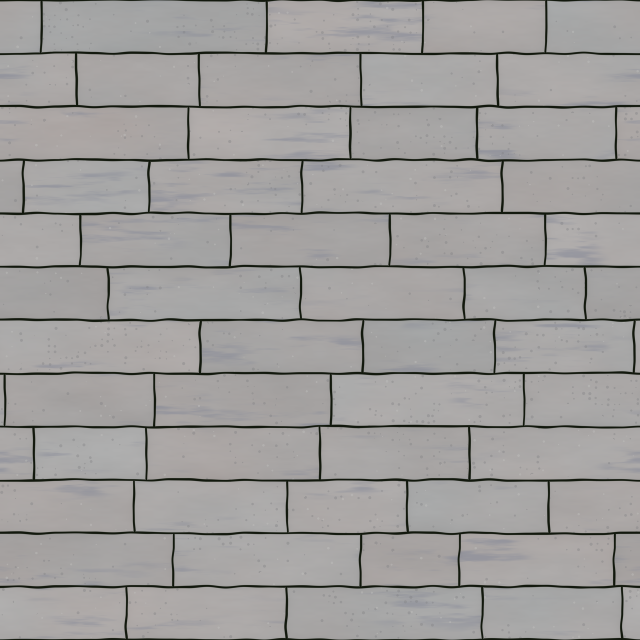
A Shadertoy shader for this texture:

```glsl
const float ROWS = 12.0;
const float BRICKS = 4.0;
const float JOINT_JITTER = 0.23;
const float JOINT_HALF_WIDTH = 0.0016;

const vec3 STONE = vec3(0.662, 0.653, 0.650);
const vec3 WARM_TINT = vec3(0.016, -0.003, -0.009);
const vec3 STREAK = vec3(0.54, 0.55, 0.60);
const vec3 PIT = vec3(0.50, 0.50, 0.51);
const vec3 FLECK = vec3(0.76, 0.76, 0.75);
const vec3 JOINT = vec3(0.07, 0.095, 0.05);

float hash(vec2 p) {
    vec3 q = fract(vec3(p.xyx) * 0.1031);
    q += dot(q, q.yzx + 33.33);
    return fract((q.x + q.y) * q.z);
}

// Value noise on a lattice of whole cells that wraps at the canvas edge
float wrapNoise(vec2 uv, vec2 cells, float seed) {
    vec2 p = uv * cells;
    vec2 i = floor(p);
    vec2 f = fract(p);
    f = f * f * (3.0 - 2.0 * f);
    vec2 a = mod(i, cells) + seed;
    vec2 b = mod(i + 1.0, cells) + seed;
    return mix(mix(hash(a), hash(vec2(b.x, a.y)), f.x),
               mix(hash(vec2(a.x, b.y)), hash(b), f.x), f.y);
}

float wrapFbm(vec2 uv, vec2 cells, float seed) {
    float sum = 0.0;
    float weight = 0.5;
    for (int k = 0; k < 4; k++) {
        sum += weight * wrapNoise(uv, cells, seed + float(k) * 17.0);
        cells *= 2.0;
        weight *= 0.5;
    }
    return sum / 0.9375;
}

// Small round spots, one candidate in each cell of a wrapping grid
float spots(vec2 uv, float cells, float density, float seed, float pixel) {
    vec2 p = uv * cells;
    vec2 id = mod(floor(p), cells) + seed;
    vec2 centre = 0.3 + 0.4 * vec2(hash(id + 3.7), hash(id + 8.1));
    float radius = mix(0.08, 0.27, hash(id + 15.3));
    float soft = max(0.1, pixel * cells * 0.5);
    float disc = 1.0 - smoothstep(radius - soft, radius + soft, length(fract(p) - centre));
    return disc * step(hash(id + 21.9), density);
}

// Returns the distance to the nearest upright joint and the brick index
vec2 uprightJoint(float x, float row) {
    float u = x * BRICKS + BRICKS * hash(vec2(row * 7.0 + 2.0, 41.0));
    float cell = floor(u);
    float nearest = 10.0;
    float brick = cell - 1.0;
    for (int k = -1; k <= 2; k++) {
        float index = cell + float(k);
        float jitter = hash(vec2(mod(index, BRICKS) + 5.0, row + 63.0)) * 2.0 - 1.0;
        float offset = u - index - JOINT_JITTER * jitter;
        nearest = min(nearest, abs(offset));
        if (offset >= 0.0) brick = index;
    }
    return vec2(nearest / BRICKS, mod(brick, BRICKS));
}

// Stone face with its own tone, streaks, pits and flecks
vec3 stoneFace(vec2 uv, float seed, float pixel) {
    float tone = hash(vec2(seed, 11.0)) - 0.5;
    float warmth = wrapFbm(uv, vec2(6.0, 10.0), seed) - 0.5 + 0.6 * (hash(vec2(seed, 29.0)) - 0.5);
    float cloud = wrapFbm(uv, vec2(9.0, 24.0), seed + 5.0) - 0.5;
    float grain = wrapNoise(uv, vec2(60.0, 240.0), seed + 9.0) - 0.5;
    vec3 color = STONE + 0.035 * tone + 0.045 * cloud + 0.008 * grain + 1.6 * WARM_TINT * warmth;

    float patches = smoothstep(0.40, 0.75, wrapNoise(uv, vec2(8.0, 24.0), seed + 31.0));
    float streak = smoothstep(0.52, 0.85, wrapFbm(uv, vec2(14.0, 110.0), seed + 47.0));
    color = mix(color, STREAK, 0.65 * streak * patches);

    float wear = smoothstep(0.35, 0.85, wrapNoise(uv, vec2(10.0, 18.0), seed + 71.0));
    float pits = spots(uv, 110.0, 0.03 + 0.24 * wear, seed, pixel);
    float flecks = spots(uv, 130.0, 0.02, seed + 83.0, pixel);
    color = mix(color, PIT, 0.38 * pits);
    return mix(color, FLECK, 0.40 * flecks);
}

void mainImage(out vec4 fragColor, in vec2 fragCoord) {
    vec2 uv = fragCoord / iResolution.xy;
    float pixel = 1.0 / iResolution.y;

    // Hand-drawn waver of the joints
    float course = mod(floor(uv.y * ROWS + 0.5), ROWS);
    float sway = wrapNoise(uv, vec2(34.0, 1.0), course * 3.0 + 7.0) - 0.5;
    float lean = wrapNoise(uv, vec2(1.0, 48.0), 90.0) - 0.5;
    vec2 wavered = uv + vec2(0.0026 * lean, 0.0028 * sway);

    // Courses and bricks
    float level = wavered.y * ROWS;
    float row = mod(floor(level), ROWS);
    vec2 upright = uprightJoint(wavered.x, row);
    float bed = abs(level - floor(level + 0.5)) / ROWS;
    float gap = min(bed, upright.x);
    float seed = row * 13.0 + upright.y * 167.0 + 19.0;

    // Faces, with a faint shade along their edges
    vec3 color = stoneFace(uv, seed, pixel);
    color *= 1.0 - 0.05 * exp(-gap * 220.0);

    // Joints of slightly uneven thickness
    float halfWidth = JOINT_HALF_WIDTH * mix(0.8, 1.25, wrapNoise(uv, vec2(40.0), 53.0));
    float soft = max(0.0007, 0.7 * pixel);
    float line = 1.0 - smoothstep(halfWidth - soft, halfWidth + soft, gap);
    fragColor = vec4(mix(color, JOINT, line), 1.0);
}
```
